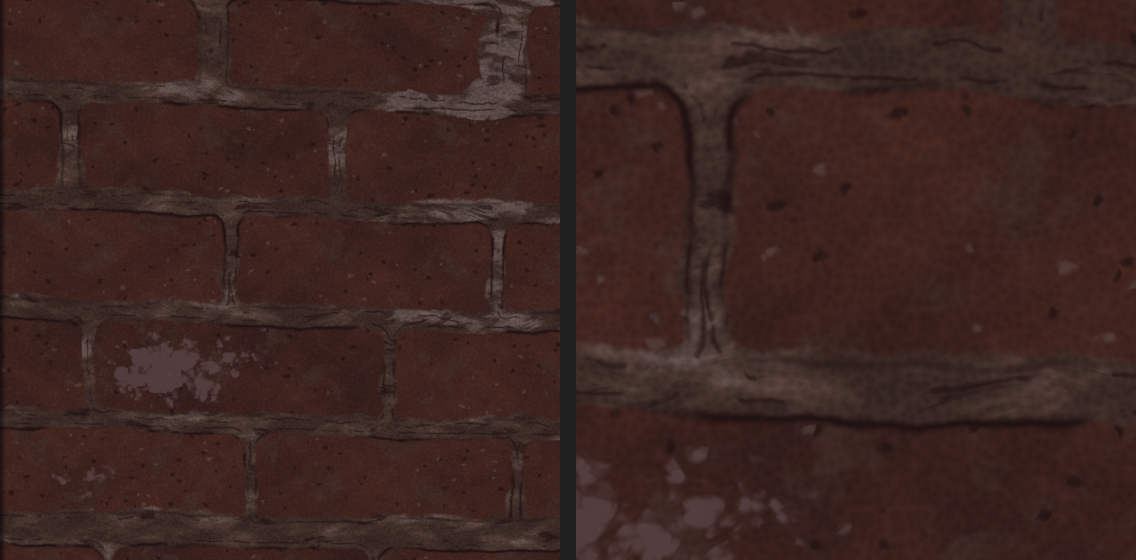
Left: the whole. Right: its middle third, enlarged.
A Shadertoy shader for this texture:

```glsl
// Weathered brick wall in dim light: five sagging courses in running bond.
// Rounded-box distances shape the bricks; layered sines fray their edges and
// stain the mortar, while cellular noise adds pits, flecks, salt and grain.

const float COURSE = 0.1955;                       // height of brick plus bed joint
const vec3 BRICK_WARM   = vec3(0.262, 0.144, 0.121);
const vec3 BRICK_DARK   = vec3(0.198, 0.113, 0.104);
const vec3 MORTAR_DULL  = vec3(0.228, 0.160, 0.143);
const vec3 MORTAR_PALE  = vec3(0.300, 0.223, 0.200);
const vec3 CHALK        = vec3(0.375, 0.315, 0.305);
const vec3 SALT         = vec3(0.350, 0.265, 0.272);
const vec3 CREVICE      = vec3(0.120, 0.066, 0.066);

float hash(vec2 p) {
    return fract(sin(dot(p, vec2(127.1, 311.7))) * 43758.5);
}

// Layered, turned and warped sines, roughly -1 to 1.
float ripple(vec2 p) {
    mat2 turn = mat2(0.8, -0.6, 0.6, 0.8);
    float sum = 0.0, amp = 0.55;
    for (int i = 0; i < 5; i++) {
        p += 0.5 * sin(p.yx * 1.1 + float(i));
        sum += amp * sin(p.x) * cos(p.y);
        p = turn * p * 1.8 + 2.3;
        amp *= 0.65;
    }
    return sum;
}

// Distance to the nearest scattered site, and that site's random value.
vec2 cellular(vec2 p) {
    vec2 best = vec2(8.0, 0.0);
    for (int y = -1; y <= 1; y++)
    for (int x = -1; x <= 1; x++) {
        vec2 cell = floor(p) + vec2(x, y);
        vec2 site = cell + vec2(hash(cell), hash(cell + 17.3));
        float dist = distance(p, site);
        if (dist < best.x) best = vec2(dist, hash(cell + 5.1));
    }
    return best;
}

// Spots of mixed size and strength on a share of the cells.
float spots(vec2 p, float share, float radius) {
    vec2 cell = cellular(p);
    float rank = max(0.0, cell.y - 1.0 + share) / share;
    return smoothstep(0.0, 0.6, rank) * (1.0 - smoothstep(0.2, 1.0, cell.x / (radius * (0.5 + rank))));
}

float roundedBox(vec2 p, vec2 halfSize, float radius) {
    vec2 q = abs(p) - halfSize + radius;
    return length(max(q, 0.0)) + min(max(q.x, q.y), 0.0) - radius;
}

float blob(vec2 p, vec2 center, vec2 size) {
    vec2 q = (p - center) / size;
    return exp(-dot(q, q));
}

float line(float d, float width) {
    return exp(-d * d / (width * width));
}

// Signed distance to the brick; also yields its local position, size and id.
float brickLayout(vec2 p, out vec2 local, out vec2 halfSize, out vec2 id) {
    float down = 1.0 - p.y;
    float sag = 0.03 * smoothstep(-0.1, 1.0, p.x) * (1.0 - 0.6 * down * down * down);
    float course = (down - sag + 0.036) / COURSE;
    float row = floor(course);
    float spacing = 0.495 + 0.04 * cos(2.094 * row);
    float start = 0.38 + 0.0165 * row - 0.27 * mod(row, 2.0);
    float along = (p.x - start) / spacing;
    float headJoint = 0.017 + 0.035 * exp(-0.8 * row);
    float bedJoint = 0.036 + 0.024 * smoothstep(0.83, 0.94, down);
    id = vec2(floor(along), row);
    local = vec2((fract(along) - 0.5) * spacing, (0.5 - fract(course)) * COURSE);
    halfSize = 0.5 * vec2(spacing - headJoint, COURSE - bedJoint);
    return roundedBox(local, halfSize, local.y > 0.0 ? 0.026 : 0.012);
}

vec3 mortarColor(vec2 uv, float grain) {
    float stain = ripple(uv * vec2(14.0, 34.0));
    float streak = ripple(uv * vec2(40.0, 95.0) + 9.0);
    vec3 color = mix(MORTAR_DULL, MORTAR_PALE, smoothstep(-0.5, 0.8, stain + 0.5 * streak));
    float exposed = smoothstep(0.5, 0.75, uv.x) * smoothstep(0.33, 0.45, uv.y);
    float chalk = smoothstep(0.4, 0.9, stain + 0.6 * exposed + 0.35 * streak);
    color = mix(color, CHALK, 0.75 * chalk);
    color = mix(color, CREVICE, 0.6 * smoothstep(0.45, 0.85, ripple(uv * vec2(30.0, 80.0) + 60.0)));
    return color * (1.0 + 0.12 * streak + 0.25 * grain);
}

vec3 brickColor(vec2 uv, vec2 id, float grain) {
    float mottle = ripple(uv * vec2(16.0, 24.0) + id * 7.0);
    float rough = ripple(uv * 85.0 + 13.0);
    float tone = 0.1 + 0.5 * hash(id + 3.7) + 0.55 * mottle + 0.2 * rough;
    vec3 color = mix(BRICK_WARM, BRICK_DARK, clamp(tone, 0.0, 1.0));
    float dust = smoothstep(0.15, 0.8, ripple(uv * 30.0 + 50.0) + 0.35 * rough);
    color = mix(color, MORTAR_DULL * 1.06, 0.6 * dust);
    color *= 1.0 + 0.09 * rough + 0.20 * grain;
    // Pits and flecks, pulled out of round.
    vec2 bent = uv + 0.006 * vec2(rough, mottle);
    color = mix(color, CREVICE, 0.7 * spots(bent * 55.0, 0.22, 0.25));
    color = mix(color, CHALK, 0.5 * spots(bent * 60.0 + 31.0, 0.08, 0.26));
    // Salt clumps on one brick and thins out toward the lower left corner.
    float damp = blob(uv, vec2(0.31, 0.34), vec2(0.17, 0.075))
               + 0.5 * blob(uv, vec2(0.20, 0.14), vec2(0.22, 0.07));
    float clump = 0.5 - cellular(bent * 30.0).x + 0.6 * (0.5 - cellular(bent * 80.0).x);
    float salt = smoothstep(0.72, 1.0, damp + 0.7 * clump + 0.25 * mottle);
    return mix(color, SALT, 0.8 * salt * smoothstep(0.15, 0.4, damp));
}

void mainImage(out vec4 fragColor, in vec2 fragCoord) {
    vec2 uv = fragCoord / iResolution.xy;
    vec2 fray = vec2(ripple(uv * 15.0), ripple(uv * 17.0 + 40.0));
    vec2 chip = vec2(ripple(uv * 55.0 + 5.0), ripple(uv * 60.0 + 80.0));
    vec2 local, halfSize, id;
    float d = brickLayout(uv + 0.005 * fray + 0.0018 * chip, local, halfSize, id);
    float grain = cellular(uv * 170.0).x - 0.45;
    float wear = ripple(uv * 11.0 + 21.0);

    // Mortar smears over the lower edges and in worn places.
    float topSide = smoothstep(-0.4, 0.5, local.y / halfSize.y);
    float soft = max(1.0 / iResolution.y, mix(0.0035, 0.0018, topSide));
    float smear = 0.009 * (1.0 - topSide) * smoothstep(-0.3, 0.6, wear + 0.4 * chip.x);
    smear += 0.035 * blob(uv, vec2(0.86, 0.90), vec2(0.03, 0.09));
    float brickMask = 1.0 - smoothstep(-soft, soft, d + smear);
    vec3 color = mix(mortarColor(uv, grain), brickColor(uv, id, grain), brickMask);

    // Broken shadow lines: deepest under the bed joints, and beside narrow head joints.
    float broken = smoothstep(-0.35, 0.3, wear + 0.4 * fray.x + 0.35 * chip.y);
    float side = smoothstep(-0.004, 0.002, abs(local.x) - halfSize.x) * step(1.5, id.y);
    float depth = max(mix(0.4, 0.95, topSide), 0.8 * side) * broken;
    color = mix(color, CREVICE, depth * line(d - 0.001, 0.0029));

    // Faint cracks wander through the mortar.
    float crack = line(d - 0.010 - 0.004 * fray.y, 0.0016) * smoothstep(0.0, 0.4, chip.x - wear);
    color = mix(color, CREVICE, 0.6 * crack * (1.0 - brickMask));

    // Dim left margin.
    color *= mix(0.5, 1.0, smoothstep(0.0, 0.012, uv.x));
    fragColor = vec4(color, 1.0);
}
```
